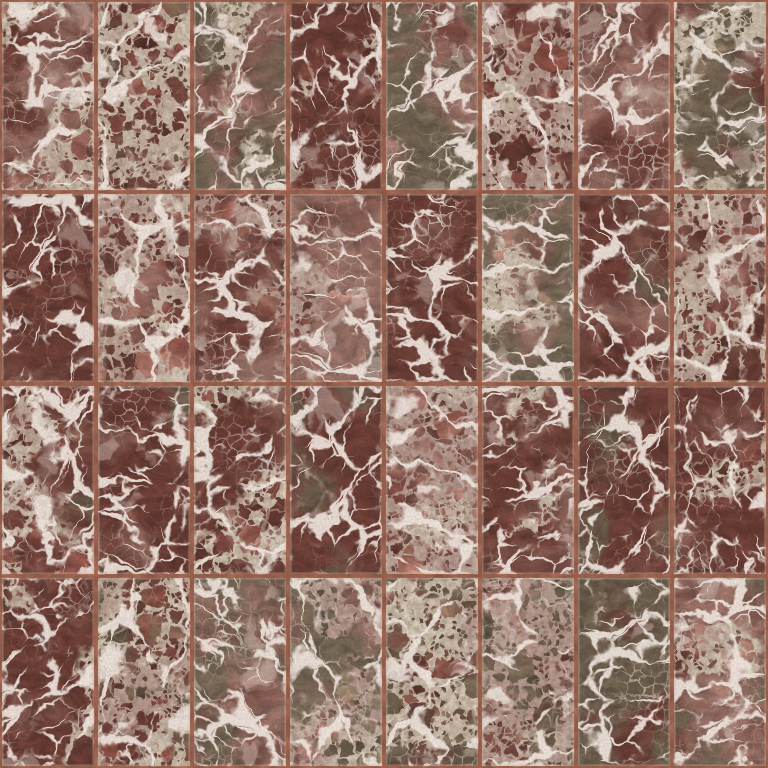
This texture is drawn by a Shadertoy shader. Its source:

```glsl
const vec2 TILE_COUNT = vec2(8.0, 4.0);
const float GROUT_HALF_WIDTH = 0.019;

const vec3 RED_ROCK = vec3(0.40, 0.23, 0.20);
const vec3 MAUVE_ROCK = vec3(0.57, 0.42, 0.38);
const vec3 OLIVE_ROCK = vec3(0.41, 0.37, 0.30);
const vec3 ROSE_MATRIX = vec3(0.67, 0.56, 0.52);
const vec3 CREAM_MATRIX = vec3(0.75, 0.69, 0.62);
const vec3 CALCITE = vec3(0.92, 0.88, 0.85);
const vec3 GROUT = vec3(0.60, 0.37, 0.29);

vec2 hash2(vec2 p) {
    vec3 q = fract(p.xyx * vec3(0.1031, 0.1030, 0.0973));
    q += dot(q, q.yzx + 33.33);
    return fract((q.xx + q.yz) * q.zy);
}

float gradientCorner(vec2 cell, vec2 f, vec2 corner) {
    return dot(hash2(cell + corner) * 2.0 - 1.0, f - corner);
}

float gradientNoise(vec2 p) {
    vec2 i = floor(p), f = fract(p);
    vec2 u = f * f * f * (f * (f * 6.0 - 15.0) + 10.0);
    float low = mix(gradientCorner(i, f, vec2(0, 0)), gradientCorner(i, f, vec2(1, 0)), u.x);
    float high = mix(gradientCorner(i, f, vec2(0, 1)), gradientCorner(i, f, vec2(1, 1)), u.x);
    return mix(low, high, u.y);
}

float fbm(vec2 p) {
    float sum = 0.0, amplitude = 1.0;
    for (int i = 0; i < 4; i++) {
        sum += amplitude * gradientNoise(p);
        p = mat2(1.6, 1.2, -1.2, 1.6) * p + 7.3;
        amplitude *= 0.5;
    }
    return sum;
}

vec2 warp(vec2 p, float frequency, float amount) {
    return p + amount * vec2(fbm(p * frequency), fbm(p * frequency + 31.7));
}

// x: gap to the neighbouring cell, yz: random pair of the nearest cell
vec3 cells(vec2 p) {
    vec2 base = floor(p), nearestCell = base;
    float nearest = 8.0, second = 8.0;
    for (int y = -1; y <= 1; y++)
    for (int x = -1; x <= 1; x++) {
        vec2 cell = base + vec2(x, y);
        float d = length(cell + 0.1 + 0.8 * hash2(cell) - p);
        second = min(second, max(d, nearest));
        if (d < nearest) { nearest = d; nearestCell = cell; }
    }
    return vec3(second - nearest, hash2(nearestCell + 57.0));
}

// Fractures along cell borders; they vanish where the width falls to zero
float fractures(vec2 p, float width, float softness) {
    float w = max(width, 0.0);
    float line = 1.0 - smoothstep(w - softness, w + softness, cells(p).x);
    return line * smoothstep(0.0, softness, w);
}

vec3 rockColor(vec2 p, vec2 tint) {
    float cloud = fbm(p * 1.7 + 11.0);
    vec3 color = mix(RED_ROCK, MAUVE_ROCK, smoothstep(-0.4, 0.5, cloud + tint.x - 0.5));
    float olive = smoothstep(0.1, 0.5, fbm(p * 1.2 + 43.0) + tint.y - 0.5);
    color = mix(color, OLIVE_ROCK, olive * 0.85);
    return color * (1.0 + 0.28 * fbm(p * vec2(4.0, 9.0)));
}

// Rounded fragments, each with its own size and shade
vec3 addClasts(vec3 color, vec3 rock, vec2 p, float chance, float softness) {
    vec3 cell = cells(p);
    float inset = mix(0.10, 0.45, cell.z);
    float mask = smoothstep(inset - softness, inset + softness, cell.x);
    vec3 shade = rock * mix(0.8, 1.25, fract(cell.y * 7.0 + cell.z));
    return mix(color, shade, mask * step(cell.y, chance));
}

vec3 marble(vec2 p, vec2 kind, vec2 tint, float px) {
    vec2 q = warp(p, 2.0, 0.22);
    vec2 rough = warp(p, 7.0, 0.055);
    vec3 rock = rockColor(q, tint);

    // Pale matrix holding fragments of three sizes
    float patches = fbm(q * 1.3 + 5.0);
    vec3 breccia = mix(ROSE_MATRIX, CREAM_MATRIX, smoothstep(-0.4, 0.4, patches + kind.y - 0.5));
    breccia *= 1.0 + 0.20 * fbm(p * 15.0);
    breccia = addClasts(breccia, rock, rough * 18.0, 0.38, 0.06 + 18.0 * px);
    breccia = addClasts(breccia, rock, rough * 8.0, 0.42, 0.04 + 8.0 * px);
    breccia = addClasts(breccia, rock * 1.08, rough * 3.2 + 9.0, 0.36, 0.02 + 3.2 * px);

    float paleness = fbm(q * 0.9 + 21.0) + (kind.x - 0.5) * 1.3 + 0.08;
    float pale = smoothstep(-0.07, 0.07, paleness + 0.15 * fbm(p * 6.0));
    vec3 color = mix(rock, breccia, pale);

    // Calcite: broad cracks, branching veins, hairlines and clouds
    float angle = kind.y * 3.14;
    vec2 along = mat2(cos(angle), sin(angle), -sin(angle), cos(angle)) * warp(p, 3.0, 0.17);
    float flow = fbm(p * 2.3 + 71.0);
    float dark = 1.0 - 0.6 * pale;
    float veins = fractures(along * vec2(1.0, 1.9), 0.055 + 0.17 * flow, 0.02 + 2.0 * px);
    veins = max(veins, dark * fractures(along * vec2(2.7, 4.6), 0.05 + 0.19 * flow, 0.03 + 4.6 * px));
    veins = max(veins, 0.65 * dark * fractures(rough * 8.0, 0.025 + 0.16 * patches, 0.04 + 8.0 * px));
    float cloud = smoothstep(0.24, 0.42, fbm(q * 2.1 + 93.0)) * (0.35 + 0.5 * pale);
    color = mix(color, CALCITE, max(0.93 * veins, cloud));
    return color * (1.0 + 0.10 * gradientNoise(p * 42.0));
}

void mainImage(out vec4 fragColor, in vec2 fragCoord) {
    vec2 grid = fragCoord / iResolution.xy * TILE_COUNT;
    vec2 tile = floor(grid);
    vec2 size = vec2(1.0, TILE_COUNT.x / TILE_COUNT.y);
    vec2 local = fract(grid) * size;
    float px = TILE_COUNT.x / iResolution.x;

    // Every tile is cut from a different part of the stone
    vec2 kind = hash2(tile + 3.0), tint = hash2(tile + 83.0);
    vec3 color = marble(local + tile * vec2(13.7, 17.3) + 5.0, kind, tint, px);

    // Worn grout with a thin pale lip
    vec2 border = min(local, size - local);
    float edge = min(border.x, border.y) + 0.006 * gradientNoise(grid * size * 9.0);
    float lip = 1.0 - smoothstep(0.0, 0.012 + px, abs(edge - GROUT_HALF_WIDTH - 0.008));
    color = mix(color, CREAM_MATRIX, 0.4 * lip);
    vec3 grout = GROUT * (1.0 + 0.25 * fbm(grid * size * 6.0));
    color = mix(grout, color, smoothstep(-0.5 * px, 0.5 * px, edge - GROUT_HALF_WIDTH));
    fragColor = vec4(clamp(color, 0.0, 1.0), 1.0);
}
```
